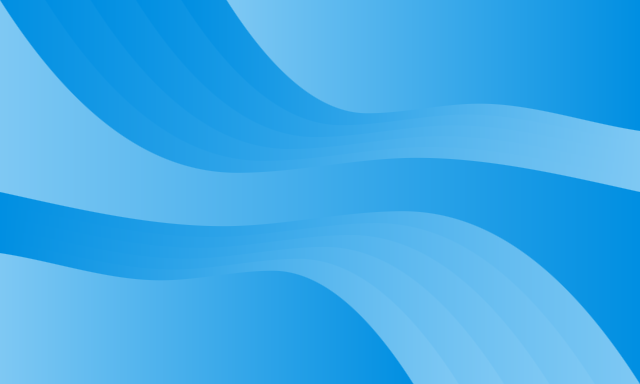
Write a Shadertoy shader that draws this background.

```glsl
// Two fanned wave ribbons in sky blue, each the half-turn of the other.

// Cubic from a to b with slopes ma and mb at its ends.
float hermite(float x, vec2 a, vec2 b, float ma, float mb) {
    float w = b.x - a.x;
    float u = (x - a.x) / w;
    float v = 1.0 - u;
    return mix(a.y, b.y, u * u * (3.0 - 2.0 * u)) + w * u * v * (ma * v - mb * u);
}

// Height, measured downward, of a ribbon curve: k = 0 lower edge, k = 1 upper edge.
float waveCurve(float x, float k) {
    vec2 start  = vec2(0.354 * k, 0.0);
    vec2 trough = mix(vec2(0.371, 0.450), vec2(0.574, 0.295), k);
    vec2 crest  = mix(vec2(0.651, 0.411), vec2(0.749, 0.270), k);
    vec2 finish = mix(vec2(1.0, 0.500), vec2(1.0, 0.341), k);
    float steep = 2.62;
    if (x < start.x)  return (x - start.x) * steep;
    if (x < trough.x) return hermite(x, start, trough, steep, 0.0);
    if (x < crest.x)  return hermite(x, trough, crest, 0.0, 0.0);
    return hermite(x, crest, finish, 0.0, mix(0.367, 0.25, k));
}

// Layers the ribbon and the field beyond it over a shade (0 light, 1 deep).
float addRibbon(float shade, vec2 p) {
    const int bands = 5;
    for (int i = 0; i <= bands; i++) {
        float k = float(i) / float(bands);
        float left = 0.354 * k;
        float ramp = clamp((p.x - left) / (1.0 - left), 0.0, 1.0);
        float layer = i < bands ? 1.0 - ramp : ramp;
        float d = waveCurve(p.x, k) - p.y;
        float cover = clamp(d / max(fwidth(d), 1e-5) + 0.5, 0.0, 1.0);
        shade = mix(shade, layer, cover);
    }
    return shade;
}

void mainImage(out vec4 fragColor, in vec2 fragCoord) {
    vec2 p = fragCoord / iResolution.xy;
    p.y = 1.0 - p.y;

    // Middle field, upper ribbon, then the turned ribbon with swapped shades.
    float shade = addRibbon(p.x, p);
    shade = 1.0 - addRibbon(1.0 - shade, 1.0 - p);

    vec3 lightSky = vec3(0.495, 0.785, 0.955);
    vec3 deepBlue = vec3(0.0, 0.56, 0.885);
    fragColor = vec4(mix(lightSky, deepBlue, shade), 1.0);
}
```
